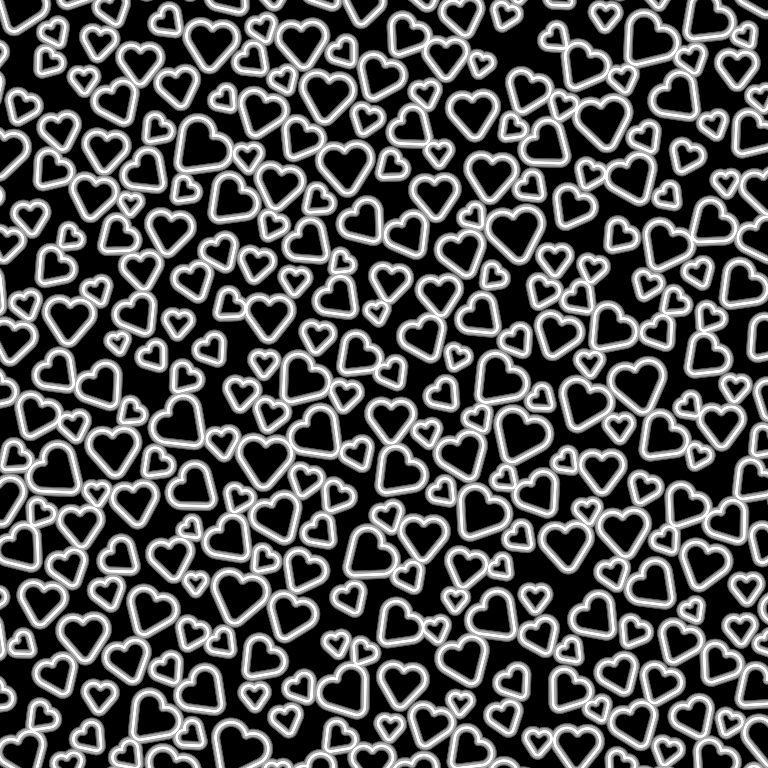
Reproduce this pattern procedurally as a three.js fragment shader.

```glsl
// Tightly packed, randomly tilted heart outlines in soft white on black.
varying vec2 vUv;

#define CELLS 17.0        // hearts across the canvas
#define LATTICE_TURN 0.42 // hides the axes of the lattice
#define JITTER 0.5        // scatter of the seeds, in cells
#define FLIP_SHARE 0.18   // sites that break the big/small alternation
#define BIG_RADIUS 0.63
#define SMALL_RADIUS 0.38
#define MAX_TILT 0.9
#define LINE_HALF 0.0063  // half width of the outline, in canvas units
#define SOFTNESS 0.0005

float hash(vec2 p) {
  return fract(sin(dot(p, vec2(127.1, 311.7))) * 43758.5453);
}

mat2 turn(float a) {
  float c = cos(a), s = sin(a);
  return mat2(c, s, -s, c);
}

// Signed distance to a plump heart with round lobes and a rounded tip.
float heartDistance(vec2 p) {
  const float lobeRadius = 0.48;
  const float tipRadius = 0.27;
  vec2 lobe = vec2(0.384, 0.28);
  vec2 tip = vec2(0.0, -0.582);
  vec2 sideNormal = vec2(0.8, -0.6);
  vec2 sideAlong = vec2(0.6, 0.8);
  p.x = abs(p.x);
  if (dot(p - lobe, sideAlong) > 0.0) return length(p - lobe) - lobeRadius;
  vec2 q = p - tip;
  if (dot(q, sideAlong) < 0.0) return length(q) - tipRadius;
  vec2 notch = lobe - lobeRadius * sideNormal;
  return max(dot(q, sideNormal) - tipRadius, -length(p - notch));
}

// Seed of a lattice cell: position and wanted radius.
vec3 seedOf(vec2 cell) {
  vec2 offset = vec2(hash(cell), hash(cell + 37.3)) - 0.5;
  float big = step(mod(cell.x + cell.y, 2.0), 0.5);
  if (hash(cell + 71.9) < FLIP_SHARE) big = 1.0 - big;
  float radius = mix(SMALL_RADIUS, BIG_RADIUS, big);
  radius *= mix(0.86, 1.06, hash(cell + 13.7));
  return vec3(cell + 0.5 + JITTER * offset, radius);
}

// Grey level across the outline, stepping from white core to dark fringe.
float outline(float dist) {
  float d = abs(dist);
  vec4 edges = LINE_HALF * vec4(0.27, 0.65, 0.81, 1.0);
  vec4 inside = 1.0 - smoothstep(edges - SOFTNESS, edges + SOFTNESS, vec4(d));
  return dot(inside, vec4(0.33, 0.14, 0.20, 0.33));
}

void main() {
  vec2 p = turn(LATTICE_TURN) * vUv * CELLS;
  vec2 home = floor(p);
  vec3 seeds[49];
  vec3 sites[25];

  for (int j = 0; j < 7; j++)
    for (int i = 0; i < 7; i++)
      seeds[j * 7 + i] = seedOf(home + vec2(float(i), float(j)) - 3.0);

  // Push overlapping seeds apart.
  for (int j = 0; j < 5; j++)
    for (int i = 0; i < 5; i++) {
      vec3 own = seeds[(j + 1) * 7 + i + 1];
      vec2 push = vec2(0.0);
      for (int y = 0; y < 3; y++)
        for (int x = 0; x < 3; x++) {
          vec3 other = seeds[(j + y) * 7 + i + x];
          vec2 away = own.xy - other.xy;
          float gap = length(away);
          float overlap = max(own.z + other.z - gap, 0.0);
          if (x != 1 || y != 1) push += 0.5 * overlap * away / max(gap, 0.01);
        }
      sites[j * 5 + i] = vec3(own.xy + clamp(push, -0.25, 0.25), own.z);
    }

  // Fit each heart between its neighbours and draw its outline.
  float grey = 0.0;
  for (int j = 0; j < 3; j++)
    for (int i = 0; i < 3; i++) {
      vec3 own = sites[(j + 1) * 5 + i + 1];
      float radius = own.z * 1.05;
      for (int y = 0; y < 3; y++)
        for (int x = 0; x < 3; x++) {
          vec3 other = sites[(j + y) * 5 + i + x];
          float share = own.z / (own.z + other.z);
          if (x != 1 || y != 1)
            radius = min(radius, distance(own.xy, other.xy) * share);
        }
      float size = max(radius - 0.04, 0.16) / 0.86;
      vec2 cell = home + vec2(float(i), float(j)) - 1.0;
      float tilt = MAX_TILT * (2.0 * hash(cell + 91.1) - 1.0);
      vec2 local = turn(tilt - LATTICE_TURN) * (p - own.xy) / size;
      grey = max(grey, outline(heartDistance(local) * size / CELLS));
    }

  gl_FragColor = vec4(vec3(grey), 1.0);
}
```
